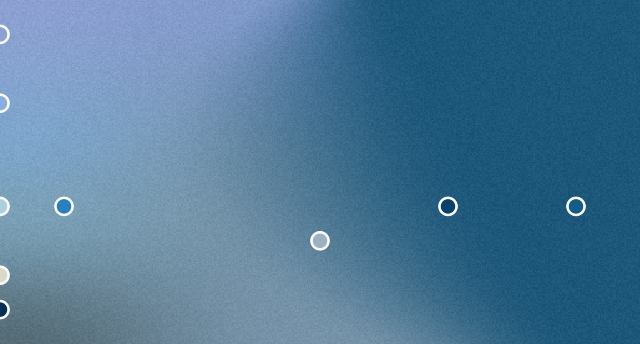
A Shadertoy shader for this background:

```glsl
const vec3 DEEP_BLUE = vec3(0.11, 0.34, 0.475);
const vec3 LAVENDER = vec3(0.55, 0.63, 0.82);
const vec3 SKY = vec3(0.49, 0.65, 0.80);
const vec3 TEAL_MIST = vec3(0.48, 0.63, 0.72);
const vec3 SLATE = vec3(0.33, 0.42, 0.46);
const vec3 PERIWINKLE = vec3(0.50, 0.60, 0.79);
const vec3 STEEL = vec3(0.46, 0.575, 0.66);
const vec3 RING_WHITE = vec3(0.98);

const float RING_RADIUS = 0.0285;   // in canvas heights
const float FILL_RADIUS = 0.0210;
const float GRAIN_ROWS = 276.0;
const float GRAIN_STRENGTH = 0.05;

// Handles down the left edge: depth below the top, and fill
const float EDGE_DEPTH[5] = float[5](0.1, 0.3, 0.6, 0.8, 0.9);
const vec3 EDGE_FILL[5] = vec3[5](
    vec3(0.56, 0.63, 0.83), vec3(0.55, 0.68, 0.88), vec3(0.68, 0.81, 0.88),
    vec3(0.85, 0.85, 0.78), vec3(0.02, 0.18, 0.33));

// Handles across the canvas: centre, and fill
const vec2 ROW_CENTRE[4] = vec2[4](
    vec2(0.1, 0.6), vec2(0.5, 0.7), vec2(0.7, 0.6), vec2(0.9, 0.6));
const vec3 ROW_FILL[4] = vec3[4](
    vec3(0.16, 0.50, 0.74), vec3(0.61, 0.70, 0.76),
    vec3(0.03, 0.25, 0.42), vec3(0.08, 0.36, 0.52));

float hash(vec2 p) {
    vec3 q = fract(p.xyx * 0.1031);
    q += dot(q, q.yzx + 33.33);
    return fract((q.x + q.y) * q.z);
}

// x runs left to right, depth runs top to bottom, both 0 to 1
vec3 background(float x, float depth) {
    // Vertical ramps for the left edge and the middle
    vec3 left = mix(LAVENDER, SKY, smoothstep(0.0, 0.45, depth));
    left = mix(left, TEAL_MIST, smoothstep(0.38, 0.65, depth));
    left = mix(left, SLATE, smoothstep(0.60, 1.02, depth));
    vec3 middle = mix(PERIWINKLE, STEEL, smoothstep(0.0, 0.55, depth));
    vec3 light = mix(left, middle, smoothstep(0.0, 0.45, x));

    // Curved boundary of the deep blue, softest below the centre
    float fromBend = depth - 0.27;
    float fromSoftest = depth - 0.58;
    float boundary = 0.47 + 0.48 * fromBend * fromBend;
    float halfWidth = 0.26 - 0.45 * fromSoftest * fromSoftest;
    float shade = smoothstep(boundary - halfWidth, boundary + halfWidth, x);
    return mix(light, DEEP_BLUE, shade);
}

float disc(float dist, float radius, float pixel) {
    return 1.0 - smoothstep(radius - pixel, radius + pixel, dist);
}

vec3 addHandle(vec3 base, vec2 offset, vec3 fill, float pixel) {
    float dist = length(offset);
    base = mix(base, RING_WHITE, disc(dist, RING_RADIUS, pixel));
    return mix(base, fill, disc(dist, FILL_RADIUS, pixel));
}

void mainImage(out vec4 fragColor, in vec2 fragCoord) {
    vec2 uv = fragCoord / iResolution.xy;
    vec2 place = vec2(uv.x, 1.0 - uv.y);
    vec2 aspect = vec2(iResolution.x / iResolution.y, 1.0);
    float pixel = 0.6 / iResolution.y;

    vec3 color = background(place.x, place.y);

    // Film grain
    vec2 cell = floor(uv * aspect * GRAIN_ROWS);
    color += (hash(cell) - 0.5) * GRAIN_STRENGTH;

    // Ringed handles
    for (int i = 0; i < 5; i++) {
        vec2 offset = (place - vec2(0.0, EDGE_DEPTH[i])) * aspect;
        color = addHandle(color, offset, EDGE_FILL[i], pixel);
    }
    for (int i = 0; i < 4; i++) {
        vec2 offset = (place - ROW_CENTRE[i]) * aspect;
        color = addHandle(color, offset, ROW_FILL[i], pixel);
    }

    fragColor = vec4(clamp(color, 0.0, 1.0), 1.0);
}
```
